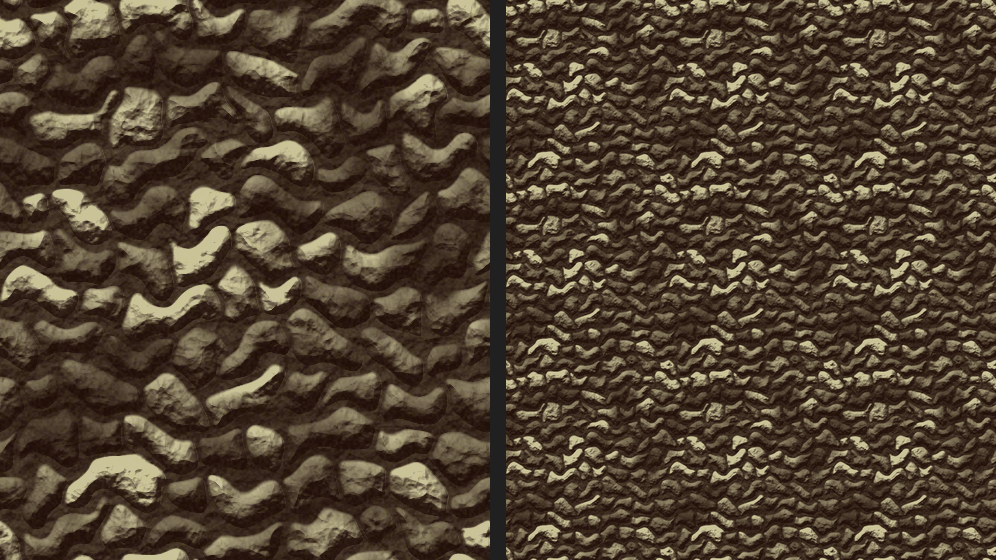
Left, the tile; right, the same tile 3 across and 3 down.
Reproduce this texture procedurally as a WebGL 1 fragment shader.

```glsl
precision highp float;

uniform vec2 u_resolution;

const float TAU = 6.28318;
const vec2 GRID = vec2(8.0, 12.0);      // stones across, courses up
const vec2 ASPECT = vec2(7.0, 8.0);     // square noise cells on the canvas
const float STONE_RATIO = 1.31;         // mean stone width over height
const vec3 SHADOW = vec3(0.13, 0.06, 0.035);
const vec3 SUNLIT = vec3(0.76, 0.73, 0.57);
const vec3 LIGHT_DIR = vec3(-0.25, 0.75, 0.61);

float hash(vec2 p) {
  vec3 q = fract(p.xyx * 0.1031);
  q += dot(q, q.yzx + 33.33);
  return fract((q.x + q.y) * q.z);
}

// Smooth value noise that wraps after `period` cells
float noise(vec2 uv, vec2 period, float seed) {
  vec2 p = uv * period;
  vec2 i = floor(p);
  vec2 f = p - i;
  f = f * f * (3.0 - 2.0 * f);
  vec2 a = mod(i, period) + seed;
  vec2 b = mod(i + 1.0, period) + seed;
  return mix(mix(hash(a), hash(vec2(b.x, a.y)), f.x),
             mix(hash(vec2(a.x, b.y)), hash(b), f.x), f.y);
}

// Wrapping cellular noise: distance to the nearest point
float cellular(vec2 uv, vec2 period, float seed) {
  vec2 p = uv * period;
  vec2 i = floor(p);
  float nearest = 4.0;
  for (int y = -1; y <= 1; y++) {
    for (int x = -1; x <= 1; x++) {
      vec2 cell = i + vec2(float(x), float(y));
      vec2 id = mod(cell, period) + seed;
      vec2 delta = cell + vec2(hash(id), hash(id + 71.0)) - p;
      nearest = min(nearest, dot(delta, delta));
    }
  }
  return sqrt(nearest);
}

// Joint position between two neighbours in a course
float joint(float col, float row) {
  return col + 0.6 * (hash(vec2(mod(col, GRID.x), row) + 13.0) - 0.5);
}

// x: signed distance, y: random tone, z: height within the stone
vec3 stoneAt(vec2 uv) {
  vec2 q = uv * GRID;
  q.y += 0.24 * sin(TAU * (2.0 * uv.x + uv.y) + 1.0)
       + 0.15 * sin(TAU * (5.0 * uv.x - 3.0 * uv.y))
       + 0.08 * sin(TAU * (9.0 * uv.x + 4.0 * uv.y) + 2.0);
  q.x += 0.2 * sin(TAU * (3.0 * uv.y + uv.x));
  q += 0.24 * vec2(noise(uv, ASPECT * 3.0, 5.0), noise(uv, ASPECT * 3.0, 47.0)) - 0.12;

  float course = floor(q.y);
  float row = mod(course, GRID.y);
  float x = q.x + 0.5 * mod(row, 2.0) + 0.4 * hash(vec2(row, 3.0));
  float col = floor(x);
  if (x < joint(col, row)) col -= 1.0;
  else if (x > joint(col + 1.0, row)) col += 1.0;
  float left = joint(col, row);
  float right = joint(col + 1.0, row);
  vec2 id = vec2(mod(col, GRID.x), row);

  vec2 local = vec2((x - 0.5 * (left + right)) * STONE_RATIO, q.y - course - 0.5);
  vec2 halfSize = vec2(0.5 * (right - left) * STONE_RATIO, 0.5) - 0.045;
  halfSize.y -= 0.1 * hash(id + 29.0);
  local.y += 0.12 * (hash(id + 83.0) - 0.5) * local.x;
  float radius = min(halfSize.x, halfSize.y) * mix(0.35, 0.85, hash(id + 59.0));
  vec2 edge = abs(local) - halfSize + radius;
  float d = length(max(edge, 0.0)) + min(max(edge.x, edge.y), 0.0) - radius;
  return vec3(d, hash(id + 101.0), local.y);
}

// Rounded stones with hewn facets and grit
float relief(vec2 uv) {
  float rim = 1.0 - clamp(-stoneAt(uv).x / 0.36, 0.0, 1.0);
  vec2 bent = uv + 0.012 * vec2(noise(uv, ASPECT * 5.0, 17.0), noise(uv, ASPECT * 5.0, 31.0));
  return 0.3 * (1.0 - rim * rim)
       + 0.12 * cellular(bent, vec2(24.0, 32.0), 7.0)
       + 0.045 * cellular(bent, vec2(52.0, 64.0), 23.0)
       + 0.1 * noise(bent, ASPECT * 5.0, 61.0)
       + 0.028 * noise(uv, ASPECT * 16.0, 37.0)
       + 0.011 * noise(uv, ASPECT * 32.0, 43.0);
}

void main() {
  vec2 uv = gl_FragCoord.xy / u_resolution;
  vec3 stone = stoneAt(uv);

  // Directional light on the relief
  float e = 0.0018;
  float h = relief(uv);
  vec2 slope = vec2(relief(uv + vec2(e * ASPECT.y / ASPECT.x, 0.0)) - h,
                    relief(uv + vec2(0.0, e)) - h) / (e * GRID.y);
  float light = max(dot(normalize(vec3(-slope, 1.0)), LIGHT_DIR), 0.0);

  // Tone of each stone, weathering and soft shade
  float mottle = noise(uv, ASPECT * 3.0, 11.0) - 0.5;
  float shade = mix(0.6, 1.15, smoothstep(0.2, 0.7, noise(uv, ASPECT, 19.0)));
  float base = mix(0.36, 1.12, stone.y * stone.y) + 0.25 * mottle;
  float tone = base * shade * (0.08 + 1.25 * light) * (0.95 + 0.65 * stone.z);

  // Gritty mortar in the joints
  float grain = noise(uv, ASPECT * 32.0, 53.0) - 0.5;
  float mortar = 0.04 + 0.2 * light * shade;
  tone = mix(mortar, tone, smoothstep(0.03, -0.07, stone.x)) + 0.09 * grain;

  vec3 color = mix(SHADOW, SUNLIT, clamp(tone, 0.0, 1.05));
  color += vec3(0.01, 0.0, 0.04) * (noise(uv, ASPECT * 24.0, 67.0) - 0.5);
  gl_FragColor = vec4(color, 1.0);
}
```
